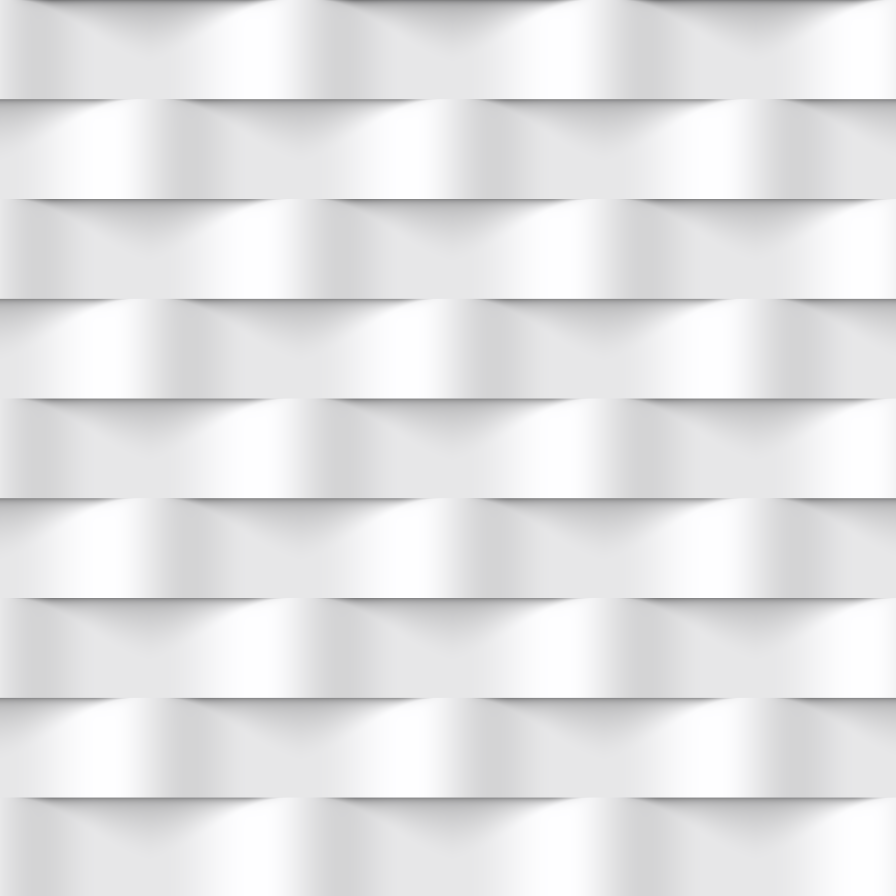
This pattern is drawn by a Shadertoy shader. Its source:

```glsl
// White woven relief: staggered rows of curved strips with soft shadows in their hollows.

// Side-lit brightness across one strip; u is 0 at the crest and +-0.5 in the hollow.
float stripLight(float u) {
    float light = mix(0.905, 0.995, smoothstep(-0.46, -0.17, u));
    light = mix(light, 0.83, smoothstep(-0.12, 0.13, u));
    return mix(light, 0.905, smoothstep(0.14, 0.33, u));
}

// Shadow cast by the row above; v runs from 0 at the row top to 1 at its bottom.
float hollowShadow(float u, float v, float strength) {
    float side = abs(u);
    float depth = 0.66 * smoothstep(0.05, 0.56, side) + 0.001;
    float broad = 0.20 * pow(max(1.0 - v / depth, 0.0), 1.6);
    float contact = 0.21 * exp(-v / 0.035);
    return strength * smoothstep(0.03, 0.19, side) * (broad + contact);
}

float rowShade(float row, float x, float v) {
    // Odd rows are shifted by half a strip
    float u = fract(x * 2.954 + 0.508 + 0.5 * mod(row, 2.0)) - 0.5;
    float strength = row < 0.5 ? 1.15 : 1.0;
    return stripLight(u) * (1.0 - hollowShadow(u, v, strength));
}

void mainImage(out vec4 fragColor, in vec2 fragCoord) {
    vec2 uv = fragCoord / iResolution.y;

    // Rows are counted from the top
    float y = (1.0 - uv.y) * 8.982;
    float row = floor(y);
    float v = fract(y);

    // Blend the lower lip into the next row over about one pixel
    float pixel = 8.982 / iResolution.y;
    float shade = mix(rowShade(row, uv.x, v),
                      rowShade(row + 1.0, uv.x, 0.0),
                      smoothstep(1.0 - pixel, 1.0, v));

    // Slightly cool grey
    fragColor = vec4(shade, shade, shade + 0.005, 1.0);
}
```
